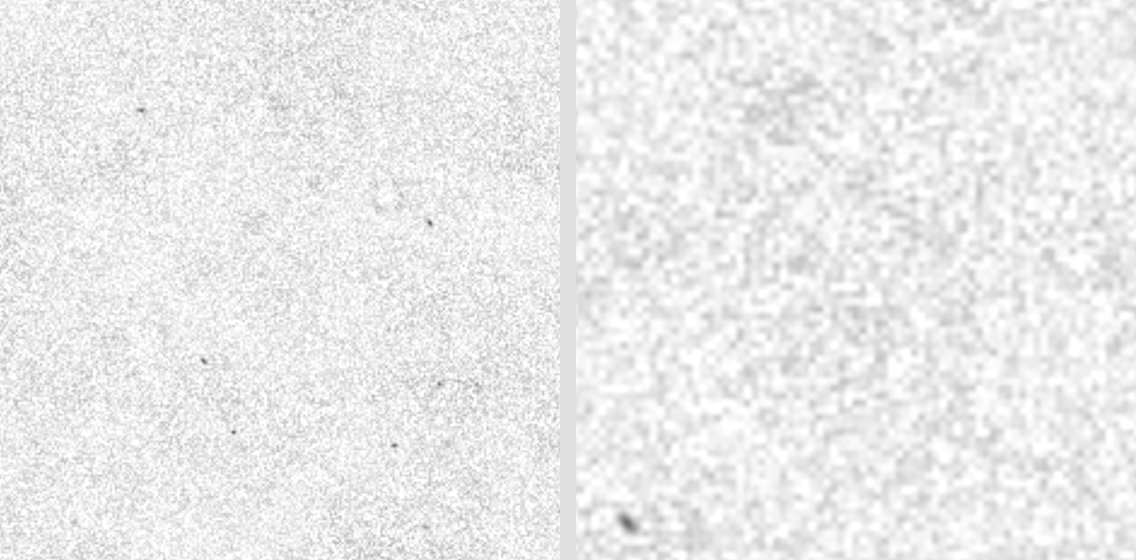
Left, the full canvas; right, a detail of the centre.
Write a Shadertoy shader that draws this texture.

```glsl
float hash(vec2 p) {
    vec3 q = fract(vec3(p.xyx) * 0.1031);
    q += dot(q, q.yzx + 33.33);
    return fract((q.x + q.y) * q.z);
}

vec2 hash2(float n) {
    return vec2(hash(vec2(n, 7.0)), hash(vec2(n, 19.0)));
}

mat2 rotation(float a) {
    return mat2(cos(a), sin(a), -sin(a), cos(a));
}

// Value noise centred on zero
float noise(vec2 p) {
    vec2 i = floor(p), f = fract(p);
    f = f * f * (3.0 - 2.0 * f);
    float low = mix(hash(i), hash(i + vec2(1, 0)), f.x);
    float high = mix(hash(i + vec2(0, 1)), hash(i + vec2(1, 1)), f.x);
    return mix(low, high, f.y) - 0.5;
}

// Soft grey smudges, and one pale dot with a dark rim
float stains(vec2 uv) {
    float sum = 0.0;
    for (float i = 0.0; i < 11.0; i++) {
        vec2 d = uv - mix(vec2(0.04, 0.5), vec2(0.85, 0.96), hash2(i + 3.0));
        float radius = mix(0.012, 0.028, hash(vec2(i, 41.0)));
        float depth = mix(0.02, 0.075, hash(vec2(i, 53.0)));
        sum += depth * exp(-dot(d, d) / (radius * radius));
    }
    float r = length(uv - vec2(0.69, 0.65));
    sum += 0.08 * exp(-pow((r - 0.027) / 0.009, 2.0));
    return sum - 0.07 * exp(-pow(r / 0.015, 2.0));
}

// Small dark flecks, a few of them strong
float specks(vec2 uv) {
    float sum = 0.0;
    for (float i = 0.0; i < 18.0; i++) {
        vec2 d = rotation(6.28 * hash(vec2(i, 61.0))) * (uv - hash2(i + 80.0));
        d.x /= mix(1.0, 1.9, hash(vec2(i, 67.0)));
        float strength = mix(0.15, 0.65, pow(hash(vec2(i, 71.0)), 2.0));
        sum += strength * exp(-dot(d, d) / 0.000015);
    }
    return sum;
}

// Faint bent fibres, broken along their length
float fibres(vec2 uv) {
    float sum = 0.0;
    for (float i = 0.0; i < 7.0; i++) {
        vec2 centre = hash2(i + 130.0) * vec2(1.0, 0.4);
        vec2 d = rotation(3.14 * hash(vec2(i, 83.0))) * (uv - centre);
        d.y += d.x * d.x * mix(-7.0, 7.0, hash(vec2(i, 89.0)));
        float reach = mix(0.02, 0.075, hash(vec2(i, 97.0)));
        float ends = 1.0 - smoothstep(0.6 * reach, reach, abs(d.x));
        float broken = smoothstep(-0.3, 0.3, noise(vec2(d.x * 90.0, i * 5.0)));
        sum += 0.13 * ends * broken * exp(-d.y * d.y / 0.000007);
    }
    return sum;
}

void mainImage(out vec4 fragColor, in vec2 fragCoord) {
    vec2 uv = fragCoord / iResolution.xy;

    // Broad cloudiness and fine paper grain
    float clouds = noise(uv * 5.0 + 9.0) + noise(uv * 13.0 + 31.0) + 0.8 * noise(uv * 34.0 + 57.0);
    float grain = 0.185 * noise(uv * 232.0) + 0.115 * noise(rotation(0.5) * uv * 175.0 + 300.0);
    float stain = stains(uv);
    grain *= 1.0 - 0.25 * clouds + 4.0 * max(stain, 0.0);

    // Slightly stronger dark side than light side
    float tone = grain + 0.03 * clouds;
    float shade = 0.923 + tone - 1.3 * tone * tone;
    shade -= stain + specks(uv) + fibres(uv);
    fragColor = vec4(vec3(clamp(shade, 0.0, 1.0)), 1.0);
}
```
